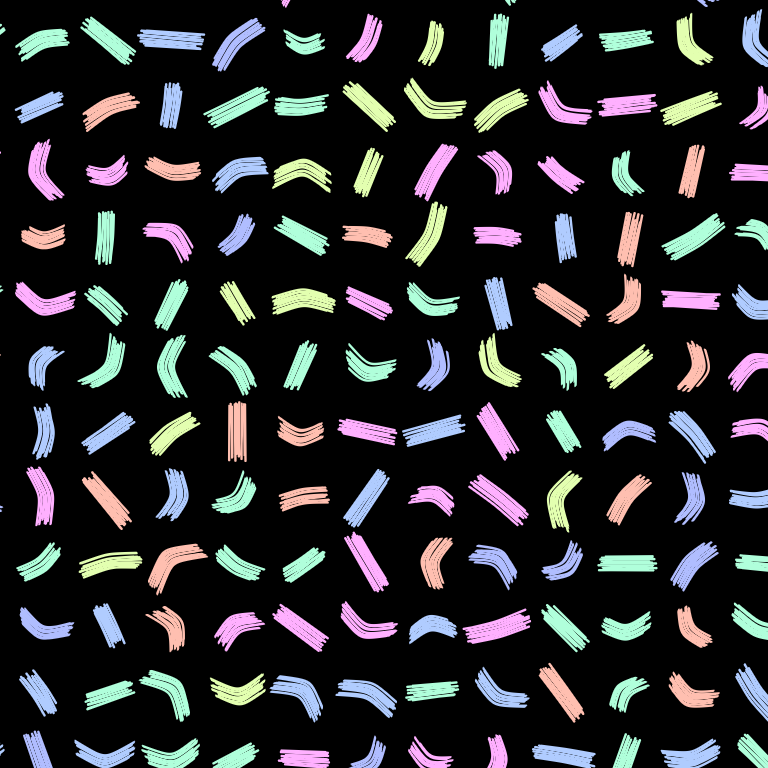
This pattern is drawn by a Shadertoy shader. Its source:

```glsl
// Grid of short pastel dry-brush strokes, straight or bent, on black
#define GRID 11.8                   // cells across the canvas
#define ORIGIN vec2(0.645, 0.155)   // centre of the first cell, in cells
#define BRISTLES 13                 // lines in one stroke
#define BRISTLE_RADIUS 0.0185       // half thickness of one line
#define STROKE_WIDTH 0.225          // spread of the line centres
#define LENGTH_RANGE vec2(0.66, 1.04)
#define RAGGED 0.13                 // random shortening at each end
#define FRAY 0.022                  // random sideways drift of line ends
#define MAX_BEND 0.62               // slope of the arms of a bent stroke
#define JITTER 0.035                // random shift of a stroke centre

// Integer hash of a cell and a salt, 0 to 1
float random(ivec2 cell, int salt) {
    uint h = uint(cell.x + 64) * 1597334677u
           ^ uint(cell.y + 64) * 3812015801u
           ^ uint(salt + 1) * 2654435769u;
    h = (h ^ (h >> 16)) * 2146121005u;
    h = (h ^ (h >> 15)) * 2221713035u;
    h ^= h >> 16;
    return float(h >> 8) / 16777216.0;
}

float signedRandom(ivec2 cell, int salt) {
    return 2.0 * random(cell, salt) - 1.0;
}

float segmentDistance(vec2 p, vec2 a, vec2 b) {
    vec2 ab = b - a;
    float t = clamp(dot(p - a, ab) / dot(ab, ab), 0.0, 1.0);
    return length(p - a - ab * t);
}

// Weighted pick from six pastels
vec3 strokeColor(float pick) {
    if (pick < 0.27) return vec3(0.69, 1.00, 0.86);  // mint
    if (pick < 0.51) return vec3(1.00, 0.69, 1.00);  // pink
    if (pick < 0.64) return vec3(0.89, 1.00, 0.69);  // lime
    if (pick < 0.78) return vec3(1.00, 0.75, 0.69);  // coral
    if (pick < 0.90) return vec3(0.69, 0.80, 1.00);  // sky
    return vec3(0.69, 0.74, 1.00);                   // periwinkle
}

// Distance to the bundle of bristles belonging to one cell
float strokeDistance(vec2 p, ivec2 cell) {
    p -= JITTER * vec2(signedRandom(cell, 0), signedRandom(cell, 1));

    // Turn into the stroke frame, favouring level strokes
    float turn = signedRandom(cell, 2);
    float angle = 1.5708 * turn * mix(0.7, 1.0, abs(turn));
    float c = cos(angle), s = sin(angle);
    p = vec2(c * p.x + s * p.y, c * p.y - s * p.x);

    // Straighten the soft elbow
    float r = signedRandom(cell, 3);
    float bend = MAX_BEND * sign(r) * smoothstep(0.3, 0.85, abs(r));
    float arm = sqrt(p.x * p.x + 0.015);
    float slope = bend * p.x / arm;
    p.y -= bend * (arm - 0.25);

    float halfLength = 0.5 * mix(LENGTH_RANGE.x, LENGTH_RANGE.y, random(cell, 4));
    halfLength *= 1.0 - 0.12 * abs(bend);
    float fray = FRAY * (1.0 + 1.2 * abs(bend));

    float d = 1e3;
    for (int i = 0; i < BRISTLES; i++) {
        int salt = 8 + 4 * i;
        float offset = STROKE_WIDTH * (float(i) / float(BRISTLES - 1) - 0.5);
        vec2 start = vec2(RAGGED * random(cell, salt) - halfLength,
                          offset + fray * signedRandom(cell, salt + 1));
        vec2 end = vec2(halfLength - RAGGED * random(cell, salt + 2),
                        offset + fray * signedRandom(cell, salt + 3));
        d = min(d, segmentDistance(p, start, end));
    }
    return d / sqrt(1.0 + slope * slope) - BRISTLE_RADIUS;
}

void mainImage(out vec4 fragColor, in vec2 fragCoord) {
    vec2 p = GRID * fragCoord / iResolution.y - ORIGIN;
    float pixel = GRID / iResolution.y;
    ivec2 home = ivec2(round(p));
    vec3 color = vec3(0.0);

    // Long strokes reach into neighbouring cells
    for (int y = -1; y <= 1; y++) {
        for (int x = -1; x <= 1; x++) {
            ivec2 cell = home + ivec2(x, y);
            vec2 local = p - vec2(cell);
            if (dot(local, local) > 0.6) continue;
            float coverage = clamp(0.5 - strokeDistance(local, cell) / pixel, 0.0, 1.0);
            color = mix(color, strokeColor(random(cell, 5)), coverage);
        }
    }
    fragColor = vec4(color, 1.0);
}
```
